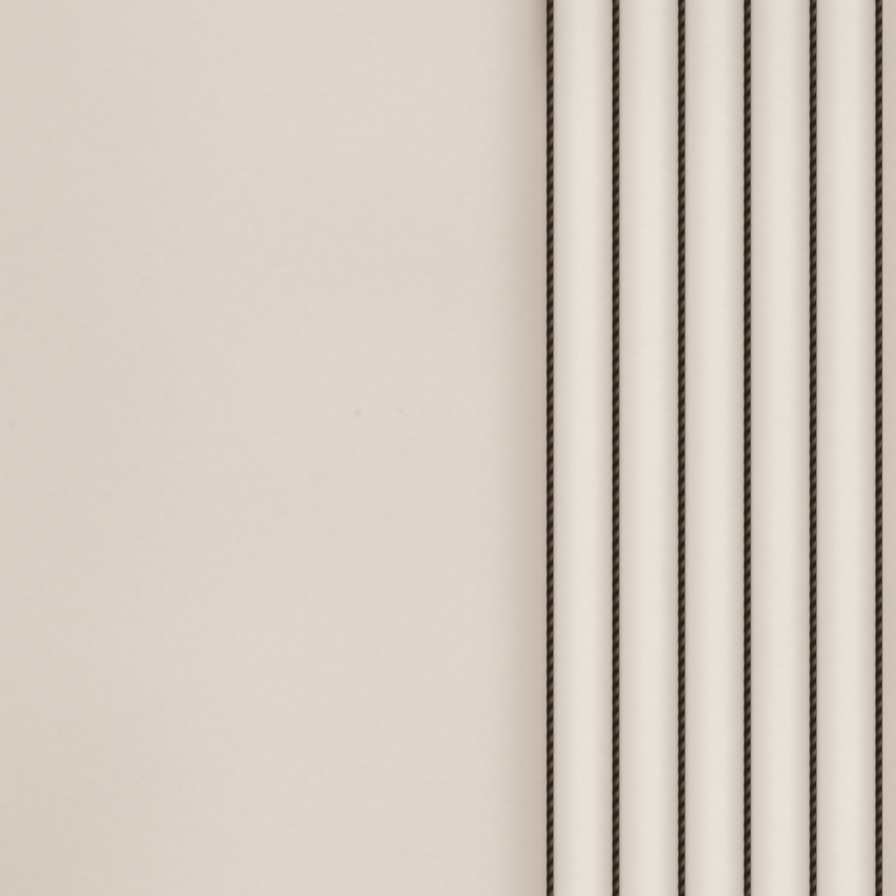
Reproduce this texture procedurally as a three.js fragment shader.

```glsl
varying vec2 vUv;

float hash(vec2 p) {
  vec3 q = fract(vec3(p.xyx) * 0.1031);
  q += dot(q, q.yzx + 33.33);
  return fract((q.x + q.y) * q.z);
}

float noise(vec2 p) {
  vec2 i = floor(p);
  vec2 f = fract(p);
  f = f * f * (3.0 - 2.0 * f);
  return mix(mix(hash(i), hash(i + vec2(1.0, 0.0)), f.x),
             mix(hash(i + vec2(0.0, 1.0)), hash(i + 1.0), f.x), f.y);
}

float grain(vec2 p) {
  float sum = 0.0;
  float weight = 0.5;
  for (int i = 0; i < 3; i++) {
    sum += weight * (noise(p) - 0.5);
    p = p * 2.1 + 17.0;
    weight *= 0.5;
  }
  return sum;
}

float speck(vec2 p, vec2 center, float radius) {
  return 1.0 - smoothstep(0.0, radius, length(p - center));
}

// Flat panel that rolls into shade before the first seam
vec3 flatPanel(vec2 p) {
  vec3 col = mix(vec3(0.845, 0.808, 0.770), vec3(0.867, 0.832, 0.796), smoothstep(0.0, 0.32, p.x));
  col -= vec3(0.008, 0.015, 0.017) * (1.0 - smoothstep(0.0, 0.35, length(p)));
  float roll = smoothstep(0.51, 0.614, p.x);
  col = mix(col, vec3(0.765, 0.705, 0.660), 0.85 * roll * roll);
  col -= 0.10 * smoothstep(0.585, 0.614, p.x) * smoothstep(0.85, 1.0, p.y);
  col -= 0.06 * smoothstep(0.602, 0.614, p.x);
  float marks = speck(p, vec2(0.399, 0.539), 0.007)
              + 0.5 * speck(p, vec2(0.447, 0.541), 0.006)
              + 0.5 * speck(p, vec2(0.013, 0.526), 0.008);
  return col - 0.05 * marks;
}

// Padded rib, t runs from its left seam to its right seam
vec3 paddedRib(float t, float y) {
  vec3 col = mix(vec3(0.825, 0.785, 0.745), vec3(0.907, 0.882, 0.853), smoothstep(0.03, 0.48, t));
  col = mix(col, vec3(0.795, 0.748, 0.705), smoothstep(0.60, 0.98, t));
  col -= 0.09 * (1.0 - smoothstep(0.04, 0.13, t));
  col -= 0.07 * smoothstep(0.88, 0.96, t);
  return col - 0.015 * smoothstep(0.8, 1.0, y);
}

void main() {
  float pitch = 0.0734;
  float across = (vUv.x - 0.614) / pitch;
  float t = fract(across);

  vec3 col = across < 0.0 ? flatPanel(vUv) : paddedRib(t, vUv.y);
  if (across > 5.0) col = mix(col, vec3(0.805, 0.755, 0.710), 0.75);

  // Leather grain
  col += 0.018 * grain(vUv * vec2(150.0, 190.0)) + 0.008 * (noise(vUv * 7.0) - 0.5);

  // Twisted cord along each seam
  float seam = max(floor(across + 0.5), 0.0);
  float offset = vUv.x - 0.614 - seam * pitch;
  float twist = 0.5 + 0.5 * cos(6.2832 * (vUv.y - 0.9 * offset) / 0.0145 + seam * 1.7);
  float wobble = 0.0004 * (twist - 0.5);
  float cord = 1.0 - smoothstep(0.0024, 0.0052, abs(offset - wobble));
  float lit = twist * smoothstep(-0.004, 0.003, offset);
  vec3 thread = mix(vec3(0.165, 0.120, 0.090), vec3(0.430, 0.365, 0.315), lit);
  col = mix(col, thread, cord);

  gl_FragColor = vec4(col, 1.0);
}
```
